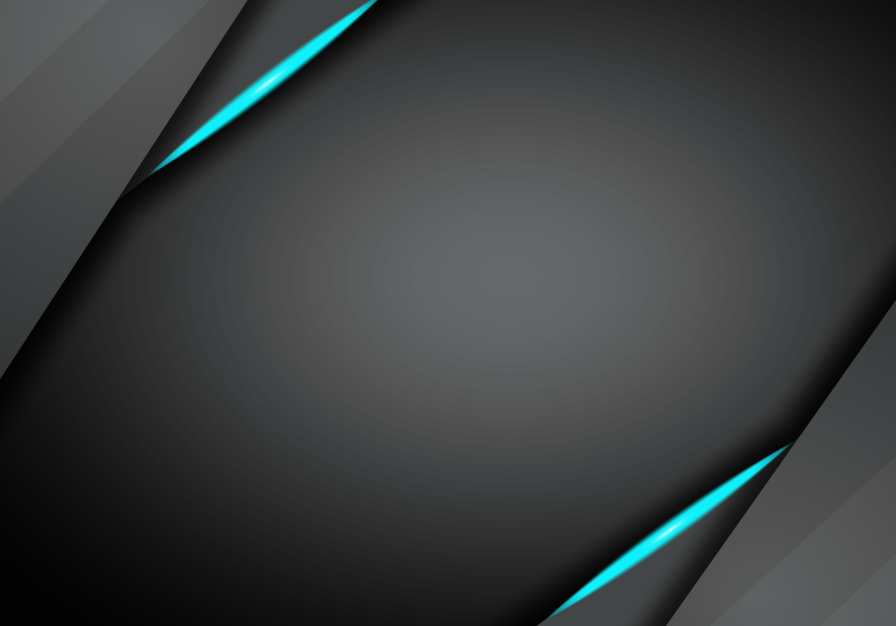
A Shadertoy shader for this background:

```glsl
// Dark metallic backdrop: an elliptical grey glow framed by two layered corner panels.
// Each corner is built from signed distances to lines: a striped panel, a wing
// tucked beneath it, a soft drop shadow and a lens-shaped cyan light on the wing's edge.

const float ASPECT = 1.433;                 // canvas width when its height is 1
const vec2  GLOW_CENTER = vec2(0.815, 0.558);
const float GLOW_SQUASH = 0.70;             // height over width of the glow
const float GLOW_RADIUS = 1.12;
const float GLOW_LEVEL = 0.40;
const float RING_SPACING = 0.021;
const float RING_DEPTH = 0.002;
const float SHADOW_WIDTH = 0.070;
const float SHADOW_FLOOR = 0.12;
const float WING_LEVEL = 0.27;
const float WING_SHADOW_WIDTH = 0.060;
const float PANEL_LEVEL = 0.35;
const float PANEL_FALLOFF = 0.25;
const float STRIPE_STEP = 0.030;
const float BLADE_HALF_LENGTH = 0.250;
const float BLADE_HALF_WIDTH = 0.018;
const vec3  CYAN = vec3(0.06, 0.94, 0.98);
const vec3  TEAL = vec3(0.08, 0.48, 0.54);
const vec3  COOL_TINT = vec3(-0.012, 0.004, 0.008);
const float TAU = 6.28319;

// Every line runs so that the inside of the corner lies on its left.
struct Corner {
    vec2 edgeStart, edgeEnd;       // border of the main panel
    vec2 wingStart, wingEnd;       // border of the wing beneath it
    vec2 innerStart, innerEnd;     // first stripe
    vec2 outerStart, outerEnd;     // stripe nearest the corner
    vec2 light;                    // brightest spot of the panel
    vec2 blade;                    // middle of the cyan light
};

const Corner UPPER_LEFT = Corner(
    vec2(0.000, 0.394), vec2(0.396, 1.000),
    vec2(0.187, 0.679), vec2(0.601, 1.000),
    vec2(0.000, 0.674), vec2(0.336, 1.000),
    vec2(0.000, 0.836), vec2(0.174, 1.000),
    vec2(0.240, 0.940), vec2(0.429, 0.868));

const Corner LOWER_RIGHT = Corner(
    vec2(1.433, 0.521), vec2(1.065, 0.000),
    vec2(1.274, 0.299), vec2(0.858, 0.000),
    vec2(1.433, 0.272), vec2(1.136, 0.000),
    vec2(1.433, 0.116), vec2(1.312, 0.000),
    vec2(1.213, 0.049), vec2(1.069, 0.151));

// Signed distance to the line a-b, positive on its left.
float leftOf(vec2 p, vec2 a, vec2 b) {
    vec2 dir = normalize(b - a);
    return dot(p - a, vec2(-dir.y, dir.x));
}

float coverage(float d, float pixel) {
    return smoothstep(-0.7 * pixel, 0.7 * pixel, d);
}

float glowLevel(vec2 p) {
    vec2 q = p - GLOW_CENTER;
    float r = length(vec2(q.x, q.y / GLOW_SQUASH));
    float fade = 1.0 - smoothstep(0.0, GLOW_RADIUS, r);
    float rings = RING_DEPTH * sin(TAU * r / RING_SPACING) * smoothstep(0.0, 0.3, fade);
    return 0.006 + GLOW_LEVEL * fade + rings;
}

// Lays shadow, wing and striped panel over a grey level.
float addCorner(float level, vec2 p, Corner c, float pixel) {
    float edge = leftOf(p, c.edgeStart, c.edgeEnd);
    float wing = leftOf(p, c.wingStart, c.wingEnd);

    float outside = -max(edge, wing);
    level *= mix(SHADOW_FLOOR, 1.0, smoothstep(0.0, SHADOW_WIDTH, outside));

    float wingLevel = WING_LEVEL * mix(0.28, 1.0, smoothstep(0.0, WING_SHADOW_WIDTH, -edge));
    level = mix(level, wingLevel, coverage(wing, pixel));

    float stripes = coverage(leftOf(p, c.innerStart, c.innerEnd), pixel)
                  + coverage(leftOf(p, c.outerStart, c.outerEnd), pixel);
    float panelLevel = PANEL_LEVEL - PANEL_FALLOFF * distance(p, c.light) + STRIPE_STEP * stripes;
    return mix(level, panelLevel, coverage(edge, pixel));
}

// Cyan lens of light with a small white glint in its middle.
vec3 addBlade(vec3 color, vec2 p, Corner c) {
    vec2 dir = normalize(c.wingEnd - c.wingStart);
    vec2 q = p - c.blade;
    float along = dot(q, dir) / BLADE_HALF_LENGTH;
    float across = abs(dot(q, vec2(-dir.y, dir.x)));
    float taper = max(1.0 - along * along, 0.0);
    float width = BLADE_HALF_WIDTH * taper + 0.0001;
    float body = 1.0 - smoothstep(0.35 * width, width, across);
    body *= smoothstep(0.0, 0.25, taper);
    color = mix(color, mix(TEAL, CYAN, smoothstep(0.1, 0.6, taper)), body);
    float glint = exp(-pow(along / 0.11, 2.0) - pow(across / 0.0035, 2.0));
    return mix(color, vec3(0.85, 1.0, 1.0), 0.8 * glint);
}

void mainImage(out vec4 fragColor, in vec2 fragCoord) {
    vec2 p = fragCoord / iResolution.xy * vec2(ASPECT, 1.0);
    float pixel = 1.0 / iResolution.y;

    float level = glowLevel(p);
    level = addCorner(level, p, UPPER_LEFT, pixel);
    level = addCorner(level, p, LOWER_RIGHT, pixel);

    // Alternate neutral and cool greys as the level rises.
    float cool = 0.5 + 0.5 * cos(TAU * (level - 0.385) / 0.135);
    vec3 color = vec3(level) + COOL_TINT * cool * smoothstep(0.12, 0.24, level);

    color = addBlade(color, p, UPPER_LEFT);
    color = addBlade(color, p, LOWER_RIGHT);
    fragColor = vec4(clamp(color, 0.0, 1.0), 1.0);
}
```
